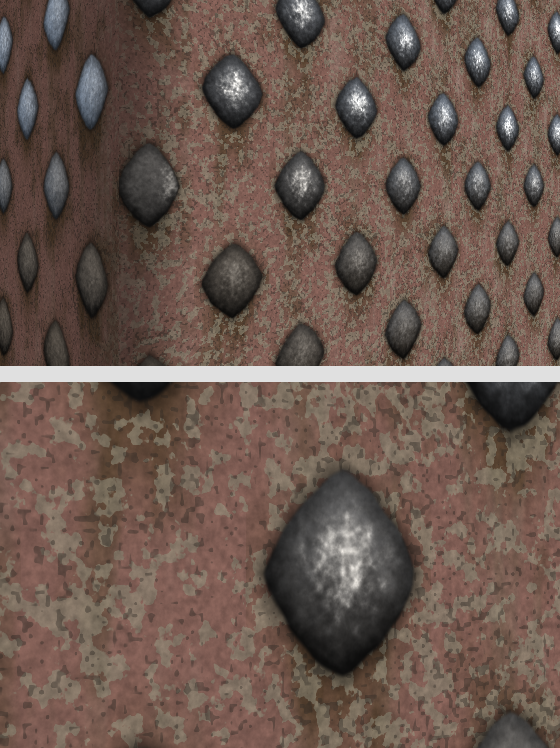
Top: the whole. Bottom: its middle third, enlarged.
Write a Shadertoy shader that draws this texture.

```glsl
// Weathered painted iron post: two faces meet at a rounded corner and carry
// staggered rows of diamond studs. Each face is unprojected to a flat grid,
// where studs, rust runs and chipped paint are built from distance and noise.

const float CORNER_X = 0.325;   // corner position, in canvas heights
const float HORIZON = 0.492;    // eye level
const float ROW_PITCH = 0.578;  // stud spacing at the corner
const vec2 STUD_HALF = vec2(0.41, 0.2);

const vec3 PAINT = vec3(0.50, 0.365, 0.33);
const vec3 FADED = vec3(0.60, 0.52, 0.48);
const vec3 RUST = vec3(0.31, 0.235, 0.165);
const vec3 CHIP = vec3(0.53, 0.51, 0.44);
const vec3 PIT = vec3(0.19, 0.17, 0.15);
const vec3 STEEL = vec3(0.27, 0.275, 0.285);
const vec3 OLD_STEEL = vec3(0.25, 0.22, 0.185);
const vec3 SKY = vec3(0.40, 0.48, 0.58);
const vec3 GLINT = vec3(0.92, 0.90, 0.86);

float hash(vec2 p) {
    vec3 q = fract(p.xyx * 0.1031);
    q += dot(q, q.yzx + 33.33);
    return fract((q.x + q.y) * q.z);
}

float noise(vec2 p) {
    vec2 i = floor(p), f = fract(p);
    f = f * f * (3.0 - 2.0 * f);
    return mix(mix(hash(i), hash(i + vec2(1, 0)), f.x),
               mix(hash(i + vec2(0, 1)), hash(i + vec2(1, 1)), f.x), f.y);
}

float fbm(vec2 p) {
    float sum = 0.0, amp = 0.5;
    for (int i = 0; i < 4; i++) {
        sum += amp * noise(p);
        p = mat2(1.6, 1.2, -1.2, 1.6) * p + 7.3;
        amp *= 0.5;
    }
    return sum / 0.9375;
}

// Canvas point to (column, row) on whichever face it lies
vec2 unproject(vec2 p) {
    bool left = p.x < CORNER_X;
    float col = left ? (p.x - 0.3685) / (0.0886 + 0.125 * p.x)
                     : (p.x - 0.408) / (0.305 - 0.119 * p.x);
    float depth = 1.0 + (left ? -0.125 : 0.119) * col;
    return vec2(col, (p.y - HORIZON) * depth / ROW_PITCH);
}

// Radius of a rounded diamond, 1 on its outline
float diamond(vec2 q) {
    vec2 a = pow(abs(q) + 1e-4, vec2(1.38));
    return pow(a.x + a.y, 1.0 / 1.38);
}

vec3 paintColor(vec2 s, vec2 local, float r, float x) {
    float mottling = fbm(s * 6.0);
    float streak = fbm(vec2(s.x * 16.0, s.y * 1.6) + 20.0);
    float grain = fbm(s * 80.0 + 5.0);
    float right = smoothstep(0.6, 1.4, x);
    vec3 col = mix(PAINT, FADED, smoothstep(0.45, 0.75, streak) * (0.25 + 0.55 * right));

    // Rust in patches, around each stud and running down below it
    float halo = 1.0 - smoothstep(0.9, 1.9, r);
    float run = exp(-pow(local.x / 0.24, 2.0)) * smoothstep(0.05, -0.15, local.y)
              * smoothstep(-0.5, -0.2, local.y);
    float patches = smoothstep(0.46, 0.72, mix(mottling, streak, 0.5));
    col = mix(col, RUST, clamp(0.55 * patches + 0.35 * halo + 0.75 * run * (0.4 + streak), 0.0, 0.9));

    // Flaked paint, pale undercoat and dark pits
    float wear = 0.16 * (mottling - 0.5) + 0.05 * halo + 0.04 * smoothstep(-0.5, 0.8, s.y);
    float flakes = smoothstep(0.58, 0.63, fbm(s * 34.0) + wear);
    col = mix(col, CHIP, 0.65 * flakes * smoothstep(0.2, 0.45, x));
    float pits = smoothstep(0.66, 0.74, noise(s * 95.0) * 0.7 + 0.3 * mottling + 0.06 * halo);
    col = mix(col, PIT, 0.4 * pits);
    col *= 0.82 + 0.36 * grain;

    // Corner turning away from the light, and contact shade at the stud
    float face = x < CORNER_X ? mix(0.72, 0.6, smoothstep(0.1, CORNER_X, x))
                              : mix(0.6, 1.0, smoothstep(CORNER_X, 0.56, x));
    return col * face * mix(0.5, 1.0, smoothstep(0.92, 1.22, r));
}

vec3 studColor(vec2 q, float r, vec2 cell, float row, vec2 s) {
    vec2 dents = vec2(fbm(s * 45.0), fbm(s * 45.0 + 31.0)) - 0.5;
    vec2 slope = q + 0.75 * dents;
    vec3 n = normalize(vec3(slope, 0.3 + sqrt(max(1.0 - r * r, 0.0))));
    float upper = smoothstep(-0.7, 0.7, row);
    float leftFace = step(cell.x, -0.5);

    vec3 base = mix(OLD_STEEL, STEEL, 0.25 + 0.75 * upper);
    float diffuse = max(dot(n, normalize(vec3(0.15, 0.55, 0.75))), 0.0);
    vec3 col = base * (0.3 + 0.95 * diffuse);
    float skyFacing = max(n.y * 0.6 + 0.3, 0.0) * smoothstep(0.0, 6.0, cell.x);
    skyFacing = mix(skyFacing, upper * max(0.75 - 0.5 * n.x, 0.0), leftFace);
    col += 0.5 * SKY * skyFacing;

    // Glint sits on the crown, or toward the right on the corner column
    vec3 aim = normalize(vec3(abs(cell.x) < 0.5 ? 0.75 : 0.06, 0.12, 0.85));
    float glint = pow(max(dot(n, aim), 0.0), 24.0) * (0.45 + 0.9 * noise(s * 90.0));
    col += GLINT * glint * mix(0.16, 0.75, upper) * (1.0 - 0.8 * leftFace)
         * (0.75 + 0.4 * hash(cell + 9.0));
    return col * (0.8 + 0.4 * fbm(s * 70.0)) * mix(1.0, 0.65, smoothstep(0.65, 1.0, r));
}

void mainImage(out vec4 fragColor, in vec2 fragCoord) {
    vec2 p = fragCoord / iResolution.y;
    vec2 grid = unproject(p);
    vec2 s = grid * vec2(0.45, 1.0) + 10.0;

    // Nearest stud, with odd columns shifted by half a row
    float column = floor(grid.x + 0.5);
    float shift = 0.5 * mod(column, 2.0);
    vec2 cell = vec2(column, floor(grid.y - shift + 0.5) + shift);
    vec2 local = grid - cell;
    vec2 halfSize = STUD_HALF * (0.96 + 0.06 * hash(cell + 50.0));
    if (abs(column) < 0.5) halfSize.x *= 0.8;
    vec2 q = local / halfSize;
    float r = diamond(q) + 0.05 * (noise(s * 25.0) - 0.5);

    vec3 col = paintColor(s, local, r, p.x);
    float soft = clamp(fwidth(r), 0.035, 0.15);
    col = mix(studColor(q, r, cell, cell.y, s), col, smoothstep(1.0 - soft, 1.0 + soft, r));
    fragColor = vec4(clamp(col, 0.0, 1.0), 1.0);
}
```
